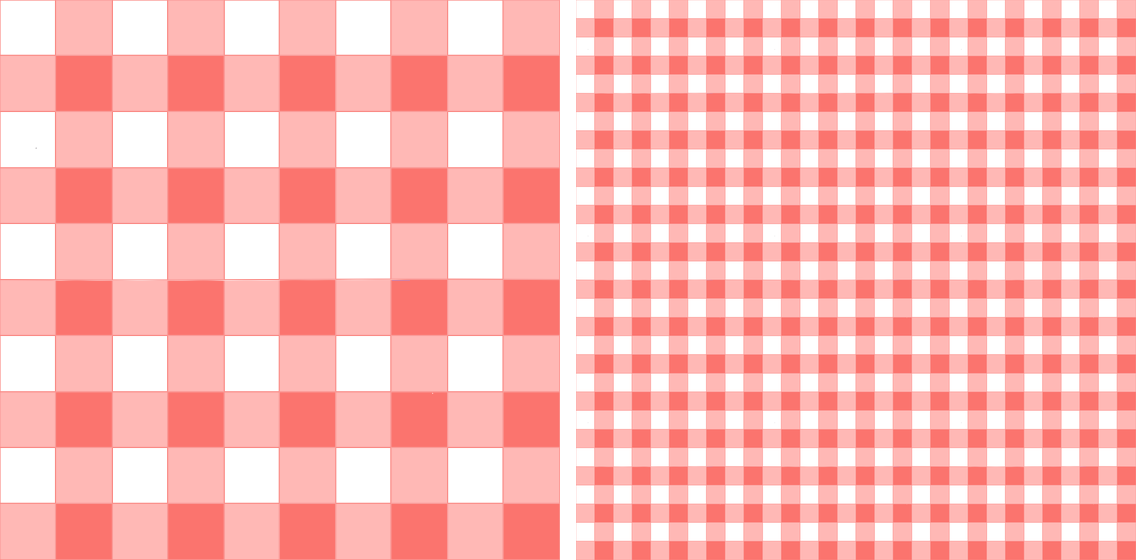
Left, the tile; right, the same tile 3 across and 3 down.
Reproduce this pattern procedurally as a WebGL 2 fragment shader.

```glsl
#version 300 es
precision highp float;
// Coral gingham cloth: five by five checks with thin outlines and a few flaws.

uniform vec2 u_resolution;
out vec4 outColor;

const float TAU = 6.2831853;
const int REPEATS = 5;
const int EDGES = 2 * REPEATS;
const float LINE_WIDTH = 0.0021;
const float DRIFT = 0.0013;          // one unit of edge unevenness
const float SEAM_WAVE = 0.0008;      // bend of the middle horizontal edge

const vec3 WHITE = vec3(1.0);
const vec3 PINK = vec3(1.0, 0.72, 0.71);
const vec3 CORAL = vec3(0.985, 0.455, 0.43);
const vec3 LINE_ON_WHITE = vec3(0.98, 0.54, 0.52);
const vec3 LINE_ON_CORAL = vec3(0.98, 0.61, 0.60);
const vec3 GREY = vec3(0.62, 0.60, 0.62);
const vec3 LAVENDER = vec3(0.72, 0.52, 0.78);

// Antialiased coverage of the region where d is positive
float coverage(float d, float pixel) {
  return clamp(d / pixel + 0.5, 0.0, 1.0);
}

// Edge k along x and y; the first and last stay on the tile border
vec2 edgePosition(int k) {
  float a = TAU * float(k) / float(EDGES);
  float oddShift = float(k % 2);
  float driftX = 0.57 * sin(a) - oddShift;
  float driftY = 0.3 * (2.0 - cos(3.0 * a) - cos(4.0 * a));
  return vec2(float(k) / float(EDGES)) + DRIFT * vec2(driftX, driftY);
}

float speck(vec2 uv, vec2 center, float radius, float pixel) {
  return coverage(radius - length(uv - center), pixel);
}

void main() {
  vec2 uv = gl_FragCoord.xy / u_resolution;
  vec2 pixel = 1.0 / u_resolution;

  // Bands toggle at every inner edge; outlines follow all edges
  vec2 band = vec2(0.0, 1.0);
  vec2 line = vec2(0.0);
  float seamDistance = 1.0;
  for (int k = 0; k <= EDGES; k++) {
    vec2 d = uv - edgePosition(k);
    if (k == REPEATS) {
      d.y += SEAM_WAVE * sin(TAU * uv.x);
      seamDistance = d.y;
    }
    if (k > 0 && k < EDGES) {
      float turn = k % 2 == 1 ? 1.0 : -1.0;
      band.x += turn * coverage(d.x, pixel.x);
      band.y -= turn * coverage(d.y, pixel.y);
    }
    vec2 inside = 0.5 * LINE_WIDTH - abs(d);
    line.x = max(line.x, coverage(inside.x, pixel.x));
    line.y = max(line.y, coverage(inside.y, pixel.y));
  }

  // Overlapping bands make the deep checks
  vec3 color = mix(WHITE, PINK, max(band.x, band.y));
  color = mix(color, CORAL, band.x * band.y);

  // Outlines soften beside the deep checks
  color = mix(color, mix(LINE_ON_WHITE, LINE_ON_CORAL, band.y), line.x);
  color = mix(color, mix(LINE_ON_WHITE, LINE_ON_CORAL, band.x), line.y);

  // Pale broken hairline just under the middle edge
  float span = smoothstep(0.09, 0.11, uv.x) * (1.0 - smoothstep(0.70, 0.73, uv.x));
  float broken = 0.5 + 0.3 * sin(TAU * 5.0 * uv.x) + 0.2 * sin(TAU * 13.0 * uv.x);
  float hair = coverage(0.0005 - abs(seamDistance + 0.0012), pixel.y);
  color = mix(color, WHITE, 0.8 * hair * span * broken);

  // Small lavender dash on the same edge
  float dash = coverage(0.016 - abs(uv.x - 0.716), pixel.x)
             * coverage(0.0007 - abs(uv.y - 0.4992), pixel.y);
  color = mix(color, LAVENDER, 0.7 * dash);

  // Stray specks
  color = mix(color, GREY, speck(uv, vec2(0.0645, 0.7355), 0.0009, pixel.x));
  color = mix(color, PINK, speck(uv, vec2(0.7725, 0.2975), 0.0011, pixel.x));

  outColor = vec4(color, 1.0);
}
```
